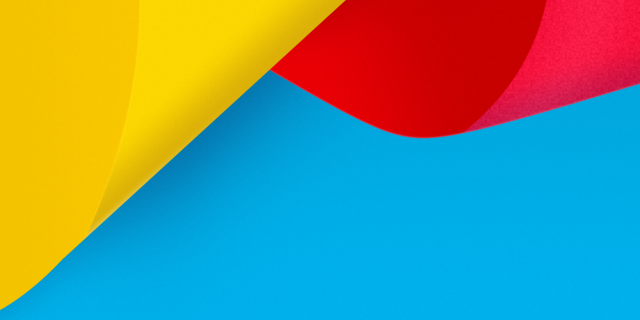
Reproduce this background procedurally as a WebGL 1 fragment shader.

```glsl
precision highp float;
// Curled sheets of yellow and red paper over a softly shaded blue sheet.
uniform vec2 u_resolution;

const vec3 BLUE = vec3(0.0, 0.69, 0.915);
const vec3 BLUE_SHADOW = vec3(0.02, 0.46, 0.68);
const vec3 YELLOW_BACK = vec3(0.955, 0.765, 0.0);
const vec3 YELLOW_ROLL = vec3(0.985, 0.84, 0.0);
const vec3 YELLOW_SHADE = vec3(0.86, 0.69, 0.03);
const vec3 YELLOW_RIM = vec3(0.91, 0.79, 0.27);
const vec3 RED_LIT = vec3(0.91, 0.0, 0.02);
const vec3 RED_DEEP = vec3(0.78, 0.0, 0.0);
const vec3 PINK = vec3(0.955, 0.06, 0.22);
const vec3 PINK_SHADE = vec3(0.80, 0.07, 0.26);
const vec3 RED_RIM = vec3(0.80, 0.38, 0.52);

vec2 gradientAt(vec2 cell) {
  float h = fract(sin(dot(cell, vec2(127.1, 311.7))) * 43758.5);
  return vec2(cos(6.2832 * h), sin(6.2832 * h));
}

float gradientNoise(vec2 p) {
  vec2 i = floor(p), f = fract(p);
  vec2 u = f * f * (3.0 - 2.0 * f);
  vec2 e = vec2(1.0, 0.0);
  float low = mix(dot(gradientAt(i), f), dot(gradientAt(i + e), f - e), u.x);
  float high = mix(dot(gradientAt(i + e.yx), f - e.yx),
                   dot(gradientAt(i + 1.0), f - 1.0), u.x);
  return mix(low, high, u.y);
}

// Coverage of the side where the signed distance is positive.
float cover(float d, float blur) {
  return smoothstep(-blur, blur, d);
}

// Soft band centred on distance zero.
float band(float d, float width) {
  return exp(-d * d / (width * width));
}

// Diagonal sheet edge, flattening near the left side.
float yellowEdge(float x) {
  float curl = 0.031 + x * (0.56 + 1.3 * x);
  return x < 0.2 ? curl : 0.011 + 0.915 * x;
}

// Rounded lower edge of the red sheet, a tilted hyperbola.
float redEdge(float x) {
  float u = x - 1.275;
  return 0.507 - 0.15 * u + 0.46 * sqrt(u * u + 0.0196);
}

// Fold lines give x at a depth t below the top.
float yellowFold(float t) {
  return 0.4375 - 0.31 * t * t;
}

float redFold(float t) {
  return 1.708 - t * (0.2 + t * (0.8 + 1.4 * t * t));
}

vec3 bluePaper(vec2 p, float gap) {
  float along = smoothstep(0.05, 0.65, p.x);
  float reach = mix(0.05, 0.15, along);
  float shadow = exp(-pow(max(gap, 0.0) / reach, 1.35)) * mix(0.3, 0.95, along);
  vec3 base = BLUE * (1.0 - 0.05 * smoothstep(0.1, 0.8, p.y));
  return mix(base, BLUE_SHADOW, shadow);
}

vec3 yellowPaper(vec2 p, float inside, float aa) {
  float fold = p.x - yellowFold(1.0 - p.y);
  vec3 back = YELLOW_BACK * (1.0 + 0.02 * smoothstep(0.0, 0.45, p.x));
  vec3 roll = mix(YELLOW_SHADE, YELLOW_ROLL, smoothstep(0.0, 0.17, inside));
  float lower = 1.0 - smoothstep(0.3, 0.75, p.y);
  roll = mix(roll, YELLOW_RIM, 0.8 * lower * band(inside, 0.012));
  vec3 color = mix(back, roll, cover(fold, aa));
  return color + vec3(0.012, 0.02, 0.03) * band(fold, 0.004);
}

vec3 redPaper(vec2 p, float inside, float gap, float grain, float aa) {
  float fold = p.x - redFold(1.0 - p.y);
  float lit = 1.0 - smoothstep(0.95, 1.5, p.x + 0.35 * (p.y - 0.75));
  vec3 inner = mix(RED_DEEP, RED_LIT, lit);
  inner *= 1.0 - 0.1 * exp(-max(gap, 0.0) / 0.08) * smoothstep(0.78, 0.95, p.y);
  vec3 outer = mix(PINK_SHADE, PINK, smoothstep(0.0, 0.13, inside));
  outer += vec3(0.02, 0.05, 0.06) * band(fold - 0.16, 0.12);
  outer += 0.045 * grain;
  vec3 color = mix(inner, outer, cover(fold, 1.5 * aa));
  return mix(color, RED_RIM, 0.6 * band(inside, 0.0035));
}

void main() {
  vec2 p = gl_FragCoord.xy / u_resolution.y;
  float aa = 0.8 / u_resolution.y;
  float grain = gradientNoise(p * 140.0) + 0.5 * gradientNoise(p * 61.0);

  // Signed distances, positive inside each sheet.
  float yellow = 0.738 * (p.y - yellowEdge(p.x));
  float red = 0.9 * (p.y - redEdge(p.x));

  // Layers from back to front.
  vec3 color = bluePaper(p, -yellow);
  color = mix(color, redPaper(p, red, -yellow, grain, aa), cover(red, aa));
  color = mix(color, yellowPaper(p, yellow, aa), cover(yellow, aa));
  color += 0.008 * grain;

  gl_FragColor = vec4(clamp(color, 0.0, 1.0), 1.0);
}
```
